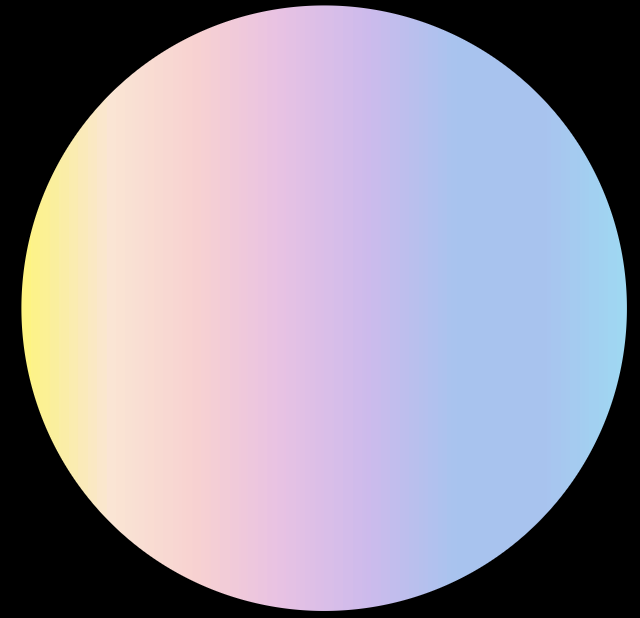
This background is drawn by a WebGL 1 fragment shader. Its source:

```glsl
precision highp float;
// A pastel disc on black, coloured by a horizontal gradient from yellow
// through pink and lilac to blue. The gradient is a chain of linear ramps,
// gathered into faint vertical bands; the disc is a distance function.

uniform vec2 u_resolution;

#define DISC_CENTER vec2(0.5065, 0.5013) // fraction of the canvas
#define DISC_RADIUS 0.4899               // fraction of the canvas height
#define BAND_COUNT 64.0
#define BAND_STRENGTH 0.7

const vec3 YELLOW = vec3(1.00, 0.96, 0.49);
const vec3 STRAW  = vec3(0.98, 0.935, 0.63);
const vec3 CREAM  = vec3(0.98, 0.90, 0.83);
const vec3 PEACH  = vec3(0.97, 0.82, 0.82);
const vec3 PINK   = vec3(0.91, 0.76, 0.89);
const vec3 LILAC  = vec3(0.80, 0.73, 0.925);
const vec3 BLUE   = vec3(0.66, 0.765, 0.935);
const vec3 CYAN   = vec3(0.62, 0.85, 0.95);

// Linear progress from 0 to 1 between two gradient stops.
float ramp(float from, float to, float t) {
  return clamp((t - from) / (to - from), 0.0, 1.0);
}

// Colour across the disc, t = 0 at its left edge and 1 at its right.
vec3 pastelGradient(float t) {
  vec3 color = mix(YELLOW, STRAW, ramp(0.0, 0.06, t));
  color = mix(color, CREAM, ramp(0.06, 0.145, t));
  color = mix(color, PEACH, ramp(0.145, 0.29, t));
  color = mix(color, PINK, ramp(0.29, 0.425, t));
  color = mix(color, LILAC, ramp(0.425, 0.577, t));
  color = mix(color, BLUE, ramp(0.577, 0.715, t));
  return mix(color, CYAN, ramp(0.865, 1.0, t));
}

void main() {
  // Position relative to the disc, in canvas heights
  vec2 p = (gl_FragCoord.xy - DISC_CENTER * u_resolution) / u_resolution.y;

  // Banded gradient
  float t = 0.5 + 0.5 * p.x / DISC_RADIUS;
  float banded = (floor(t * BAND_COUNT) + 0.5) / BAND_COUNT;
  vec3 color = pastelGradient(mix(t, banded, BAND_STRENGTH));

  // Disc edge, smoothed over one pixel
  float edge = (DISC_RADIUS - length(p)) * u_resolution.y;
  float coverage = clamp(edge + 0.5, 0.0, 1.0);

  gl_FragColor = vec4(color * coverage, 1.0);
}
```
